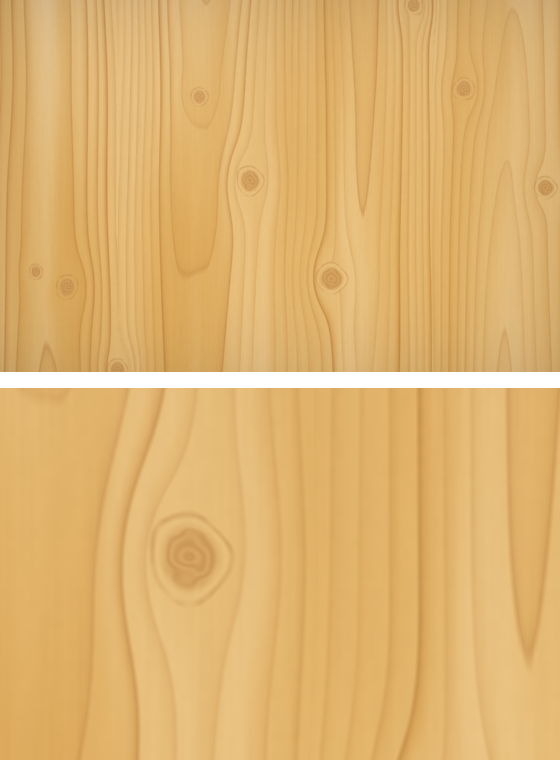
Top: the whole. Bottom: its middle third, enlarged.
This texture is drawn by a Shadertoy shader. Its source:

```glsl
// Pale varnished pine boards: vertical growth rings, pointed arches and small knots.

float hash(vec2 p) {
    p = fract(p * vec2(123.34, 345.45));
    p += dot(p, p + 34.35);
    return fract(p.x * p.y);
}

float noise(vec2 p) {
    vec2 i = floor(p), f = fract(p);
    f = f * f * (3.0 - 2.0 * f);
    return mix(mix(hash(i), hash(i + vec2(1, 0)), f.x),
               mix(hash(i + vec2(0, 1)), hash(i + vec2(1, 1)), f.x), f.y);
}

// Position across the boards, in boards of uneven width
float boardPosition(float x) {
    return (x + 0.08 + 0.025 * sin(x * 6.0)) / 0.42;
}

// Ring number: wide spacing at the heart of a board, dense at its sides
float ringField(vec2 p) {
    float across = boardPosition(p.x);
    float board = floor(across);
    float u = (fract(across) - 0.5) * 0.42;
    float heart = 1.0 - pow(2.0 * u / 0.42, 2.0);
    float direction = 1.0 - 2.0 * mod(floor((board + 1.0) * 0.5), 2.0);
    float rings = 52.0 * u * u / (abs(u) + 0.1);
    rings += heart * heart * (direction * 1.5 * p.y + hash(vec2(board, 7.3)));
    rings += 2.3 * noise(vec2(p.x * 9.0, p.y * 0.6) + 3.0);
    return rings + 0.18 * noise(vec2(p.x * 20.0, p.y * 4.0));
}

void mainImage(out vec4 fragColor, in vec2 fragCoord) {
    vec2 uv = fragCoord / iResolution.xy;
    vec2 p = fragCoord / iResolution.y;
    float aspect = iResolution.x / iResolution.y;

    // Knots push the surrounding grain aside, more to one side
    vec2 grain = p;
    float knotDist = 9.0;
    float knotRadius = 0.03;
    vec2 knotOffset = vec2(1.0);
    for (int i = 0; i < 9; i++) {
        float k = float(i);
        vec2 center = vec2(aspect * fract(k * 0.618 + 0.12), fract(k * 0.755 + 0.23));
        float radius = 0.017 + 0.022 * hash(vec2(k, 2.7));
        float side = hash(vec2(k, 8.1)) < 0.5 ? -0.5 : 0.5;
        vec2 q = p - center;
        float push = exp(-pow(q.y / (2.8 * radius), 2.0) - pow(q.x / (1.8 * radius), 2.0));
        grain.x -= (q.x + side * radius) * push;
        float wobble = 0.88 + 0.24 * noise(q / radius * 1.1 + k * 5.0);
        float d = length(q * vec2(1.0, 0.95)) / (radius * wobble);
        if (d < knotDist) {
            knotDist = d;
            knotRadius = radius;
            knotOffset = q / radius;
        }
    }
    grain.x += 0.014 * (noise(vec2(p.x * 3.0, p.y * 2.5)) - 0.5);

    // Each ring deepens towards a soft brown line, then breaks to pale wood
    float rings = ringField(grain);
    float slope = max(length(vec2(dFdx(rings), dFdy(rings))) * iResolution.y, 8.0);
    float f = fract(rings);
    float before = (1.0 - f) / slope;
    float after = 1.0 - smoothstep(0.0, 0.0048, f / slope);
    float ringId = floor(rings + 0.5);
    float chance = hash(vec2(ringId, floor(boardPosition(grain.x)) + 1.5));
    float strength = 0.12 + 0.88 * chance * chance;
    strength *= 0.6 + 0.7 * noise(vec2(p.x * 12.0, p.y * 2.0) + 9.0);
    float clear = smoothstep(0.8, 1.25, knotDist);
    float line = max(exp(-before / 0.0028), after) * (0.15 + 0.85 * strength) * clear;
    float glow = max(pow(smoothstep(0.3, 1.0, f), 1.5), after) * clear;

    // Broad bands of pale, honey and amber wood
    vec3 pale = vec3(0.915, 0.765, 0.520);
    vec3 honey = vec3(0.875, 0.690, 0.388);
    vec3 amber = vec3(0.835, 0.615, 0.300);
    vec3 brown = vec3(0.70, 0.475, 0.225);
    float blotch = smoothstep(0.2, 0.8, noise(vec2(grain.x * 6.0, p.y * 0.9) + 20.0));
    float band = smoothstep(0.2, 0.85, noise(vec2(grain.x * 17.0, p.y * 0.7) + 41.0));
    float streak = noise(vec2(grain.x * 42.0, p.y * 1.2));
    vec3 col = mix(pale, honey, clamp(0.55 * blotch + 0.45 * band + 0.25 * streak - 0.05, 0.0, 1.1));
    col = mix(col, amber, 0.28 * blotch * band);
    col = mix(col, amber, glow * (0.12 + 0.5 * strength));
    col = mix(col, brown, line * 0.52);

    // Knots: pale collar, faint rim and a ringed tan core
    float turn = noise(knotOffset * 3.0);
    float core = 1.0 - smoothstep(0.55, 0.9, knotDist);
    float knotRings = 0.5 + 0.5 * sin(knotDist * 19.0 + turn * 6.0);
    vec3 knotColor = mix(vec3(0.82, 0.62, 0.35), vec3(0.74, 0.52, 0.27), knotRings * 0.6);
    col = mix(col, knotColor, core * 0.85);
    float rim = 1.0 - smoothstep(0.0, 0.0045, abs(knotDist - 1.05) * knotRadius);
    col = mix(col, brown, rim * 0.4 * turn);

    // Fine fibres, pale sheen near the top and dimmer borders
    col += 0.012 * (noise(p * vec2(230.0, 9.0)) - 0.5);
    col += 0.008 * (noise(p * vec2(150.0, 110.0)) - 0.5);
    vec2 toSheen = (uv - vec2(0.4, 1.0)) * vec2(2.0, 1.8);
    col += exp(-dot(toSheen, toSheen)) * vec3(0.006, 0.020, 0.048);
    vec2 border = 2.0 * uv - 1.0;
    float edge = dot(border * border, border * border);
    col *= 1.0 - vec3(0.065, 0.062, 0.035) * edge;

    fragColor = vec4(clamp(col + vec3(0.006, 0.004, 0.0), 0.0, 1.0), 1.0);
}
```
